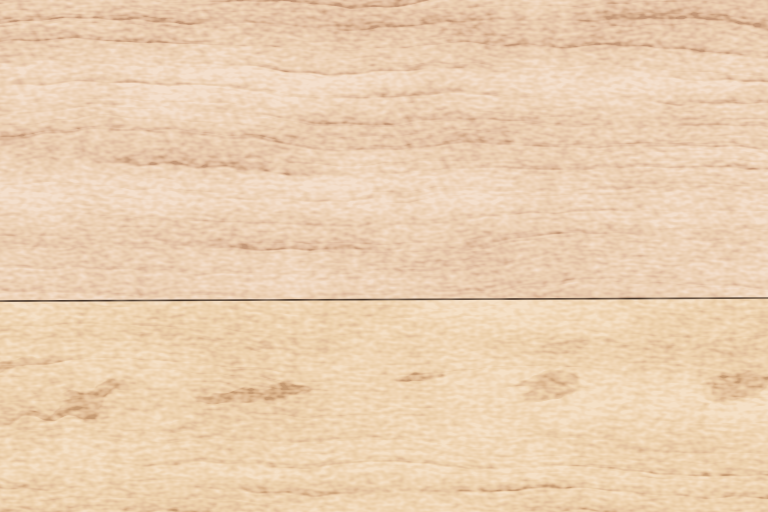
Write a WebGL 1 fragment shader that draws this texture.

```glsl
precision highp float;

uniform vec2 u_resolution;

// Wood tones, dark to light
const vec3 UMBER = vec3(0.77, 0.60, 0.46);
const vec3 TAN = vec3(0.85, 0.70, 0.56);
const vec3 SAND = vec3(0.89, 0.76, 0.64);
const vec3 WHEAT = vec3(0.92, 0.81, 0.68);
const vec3 CREAM = vec3(0.94, 0.84, 0.73);
const vec3 IVORY = vec3(0.955, 0.875, 0.79);
const vec3 SEAM_COLOR = vec3(0.28, 0.21, 0.16);
const vec3 UPPER_TINT = vec3(0.0, -0.002, 0.010);
const vec3 LOWER_TINT = vec3(0.004, 0.002, -0.014);

const float BASE_TONE = 0.75;
const float RING_DENSITY = 21.0;
const float RING_DEPTH = 0.95;
const float FINE_DENSITY = 54.0;
const float FINE_DEPTH = 0.30;
const float FIBRE_DEPTH = 0.38;
const float PORE_DEPTH = 0.34;
const float MOTTLE_DEPTH = 0.36;
const float STREAK_DEPTH = 0.50;
const float SEAM_HEIGHT = 0.412;
const float SEAM_SLOPE = 0.004;
const float SEAM_HALF_WIDTH = 0.0016;

float hash(vec2 p) {
  return fract(sin(dot(p, vec2(127.1, 311.7))) * 43758.55);
}

float cornerDot(vec2 cell, vec2 corner, vec2 f) {
  float angle = 6.2832 * hash(cell + corner);
  return dot(vec2(cos(angle), sin(angle)), f - corner);
}

float gradientNoise(vec2 p) {
  vec2 cell = floor(p);
  vec2 f = fract(p);
  vec2 u = f * f * f * (f * (f * 6.0 - 15.0) + 10.0);
  float low = mix(cornerDot(cell, vec2(0.0), f), cornerDot(cell, vec2(1.0, 0.0), f), u.x);
  float high = mix(cornerDot(cell, vec2(0.0, 1.0), f), cornerDot(cell, vec2(1.0), f), u.x);
  return mix(low, high, u.y);
}

// Growth lines: crisp below, fading upward, each with its own strength
float growthRings(vec2 p, float phase) {
  float id = floor(phase);
  float f = phase - id;
  float profile = smoothstep(0.0, 0.10, f)
                * (0.30 * (1.0 - f) * (1.0 - f) + 0.85 * exp(-7.0 * f));
  float along = smoothstep(-0.45, 0.25, gradientNoise(vec2(p.x * 2.2, id * 7.37 + 0.4)));
  return profile * along * mix(0.35, 1.0, hash(vec2(id, 3.0)));
}

// Ragged brown dashes, bent upright around a knot near the left edge
float brokenStreaks(vec2 p) {
  vec2 toKnot = (p - vec2(0.16, 0.19)) / vec2(0.17, 0.10);
  float knot = exp(-dot(toKnot, toKnot));
  float bend = 0.10 * p.x + knot * 0.07 * gradientNoise(p * vec2(13.0, 5.0));
  bend += 0.010 * gradientNoise(p * vec2(22.0, 34.0));
  float n = gradientNoise(vec2(p.x * 5.5, (p.y - bend) * 27.0) + 4.6);
  n += 0.12 * gradientNoise(p * vec2(55.0, 110.0));
  float band = exp(-pow((p.y - 0.245) / 0.075, 2.0));
  return smoothstep(0.20, 0.34, n) * max(band, knot);
}

vec3 woodColor(float tone) {
  float t = clamp(tone, 0.0, 1.0) * 5.0;
  vec3 c = mix(UMBER, TAN, clamp(t, 0.0, 1.0));
  c = mix(c, SAND, clamp(t - 1.0, 0.0, 1.0));
  c = mix(c, WHEAT, clamp(t - 2.0, 0.0, 1.0));
  c = mix(c, CREAM, clamp(t - 3.0, 0.0, 1.0));
  return mix(c, IVORY, clamp(t - 4.0, 0.0, 1.0));
}

void main() {
  vec2 p = gl_FragCoord.xy / u_resolution.y;
  float pixel = 1.0 / u_resolution.y;
  float seamOffset = p.y - SEAM_HEIGHT - SEAM_SLOPE * p.x;
  float upper = step(0.0, seamOffset);
  vec2 q = p + vec2(0.0, 5.3) * (1.0 - upper);

  // Slow bends grow toward the top edge
  float waviness = mix(0.8, 1.9, smoothstep(0.55, 1.0, p.y));
  float warp = waviness * gradientNoise(q * vec2(1.3, 2.4) + 8.3)
             + 0.40 * gradientNoise(q * vec2(4.0, 6.0))
             + 0.14 * gradientNoise(q * vec2(17.0, 30.0));
  float ragged = 0.85 + 0.8 * gradientNoise(q * vec2(42.0, 95.0));
  float quiet = mix(smoothstep(0.17, 0.06, p.y) + 0.22, 1.0, upper);
  float rings = growthRings(q, q.y * RING_DENSITY + warp) * quiet;
  float fine = growthRings(q + 2.7, q.y * FINE_DENSITY + warp * 2.4);

  // Fibres, slanted pores and broad mottling
  float fibre = gradientNoise(vec2(q.x * 34.0, q.y * 125.0 + warp * 5.0));
  float pores = gradientNoise(vec2(q.x * 75.0 + q.y * 40.0, q.y * 140.0 - q.x * 18.0));
  float mottle = gradientNoise(q * vec2(1.6, 9.0) + 1.9)
               + 0.5 * gradientNoise(q * vec2(8.0, 15.0));

  float tone = BASE_TONE + MOTTLE_DEPTH * mottle + FIBRE_DEPTH * fibre + PORE_DEPTH * pores;
  tone -= (RING_DEPTH * rings + FINE_DEPTH * fine) * ragged;
  tone -= STREAK_DEPTH * brokenStreaks(p) * ragged * (1.0 - upper);
  tone -= 0.16 * smoothstep(0.84, 1.0, p.y);
  vec3 color = woodColor(tone) + mix(LOWER_TINT, UPPER_TINT, upper);

  // Dark joint between the planks
  float joint = clamp((SEAM_HALF_WIDTH - abs(seamOffset)) / pixel + 0.5, 0.0, 1.0);
  joint *= 0.85 + 0.3 * gradientNoise(vec2(p.x * 30.0, 0.5));
  gl_FragColor = vec4(mix(color, SEAM_COLOR, joint), 1.0);
}
```
